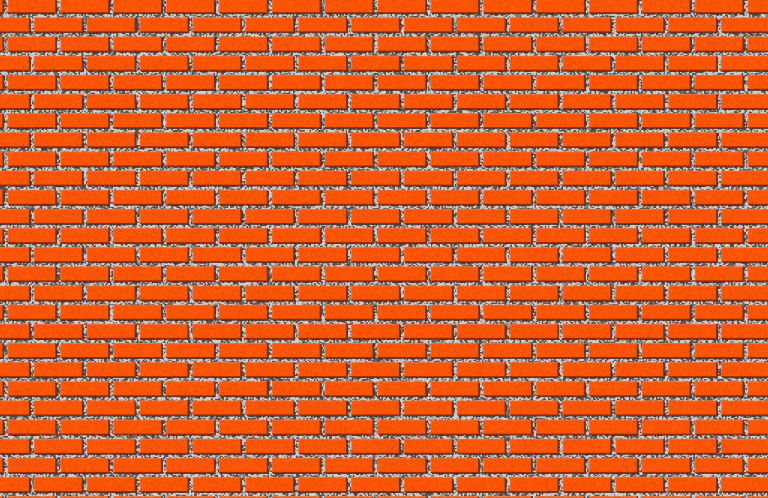
A Shadertoy shader for this texture:

```glsl
// Running-bond wall of bright orange bricks with grey, finely speckled mortar.
// Each brick is a box distance in row-height units; a shifted copy casts a
// shadow down and right, and value noise grains the edges and the surfaces.

#define COLUMNS 14.53
#define ROWS 26.0
#define JOINT_ORIGIN vec2(0.605, 0.20)
#define JOINT_WIDTH 0.215
#define CORNER_RADIUS 0.03
#define SHADOW_OFFSET vec2(0.06, -0.06)
#define BEVEL_WIDTH 0.07
#define GRAIN_DENSITY 332.0
#define EDGE_WEAR 0.05

const vec3 BRICK_COLOR = vec3(0.98, 0.33, 0.03);
const vec3 BRICK_SHADE = vec3(0.52, 0.14, 0.02);
const vec3 BRICK_LIGHT = vec3(0.88, 0.46, 0.28);
const vec3 MORTAR_LIGHT = vec3(0.82, 0.80, 0.79);
const vec3 MORTAR_DARK = vec3(0.36, 0.31, 0.29);
const vec3 SHADOW_COLOR = vec3(0.29, 0.16, 0.11);

float hash(vec2 p) {
    vec3 q = fract(p.xyx * vec3(0.1031, 0.1030, 0.0973));
    q += dot(q, q.yzx + 33.33);
    return fract((q.x + q.y) * q.z);
}

float valueNoise(vec2 p) {
    vec2 cell = floor(p);
    vec2 f = fract(p);
    f = f * f * (3.0 - 2.0 * f);
    float low = mix(hash(cell), hash(cell + vec2(1.0, 0.0)), f.x);
    float high = mix(hash(cell + vec2(0.0, 1.0)), hash(cell + 1.0), f.x);
    return mix(low, high, f.y);
}

float roundedBox(vec2 p, vec2 halfSize, float radius) {
    vec2 q = abs(p) - halfSize + radius;
    return length(max(q, 0.0)) + min(max(q.x, q.y), 0.0) - radius;
}

void mainImage(out vec4 fragColor, in vec2 fragCoord) {
    vec2 uv = fragCoord / iResolution.xy;
    float pixel = ROWS / iResolution.y;

    // Brick grid: every other row moves by half a brick
    vec2 grid = uv * vec2(COLUMNS, ROWS) - JOINT_ORIGIN;
    grid.x += 0.5 * mod(floor(grid.y), 2.0);
    float brickLength = iResolution.x / iResolution.y * ROWS / COLUMNS;
    vec2 local = (fract(grid) - 0.5) * vec2(brickLength, 1.0);
    vec2 halfSize = 0.5 * (vec2(brickLength, 1.0) - JOINT_WIDTH);

    // Fine grain shared by the mortar and the brick faces
    float grain = valueNoise(fragCoord / iResolution.y * GRAIN_DENSITY + 0.2);
    float roughness = (grain - 0.5) * EDGE_WEAR;

    // Mortar: grey speckle, darkened next to the bricks
    vec3 color = mix(MORTAR_DARK, MORTAR_LIGHT, smoothstep(0.15, 0.75, grain));
    float shadowDist = roundedBox(local - SHADOW_OFFSET, halfSize, CORNER_RADIUS);
    float shadow = 1.0 - smoothstep(-0.5 * pixel, 0.5 * pixel, shadowDist + roughness);
    color = mix(color, SHADOW_COLOR, 0.85 * shadow);

    // Brick face: faint grain, lit upper left and shaded lower right bevels
    vec3 face = BRICK_COLOR * (1.0 + 0.12 * (grain - 0.5));
    vec2 toLowerRight = halfSize - local * vec2(1.0, -1.0);
    vec2 toUpperLeft = halfSize + local * vec2(1.0, -1.0);
    float shade = 1.0 - smoothstep(0.3 * BEVEL_WIDTH, 1.3 * BEVEL_WIDTH,
                                   min(toLowerRight.x, toLowerRight.y));
    float light = 1.0 - smoothstep(0.3 * BEVEL_WIDTH, 1.2 * BEVEL_WIDTH,
                                   min(toUpperLeft.x, toUpperLeft.y));
    face = mix(face, BRICK_LIGHT, 0.8 * light);
    face = mix(face, BRICK_SHADE, 0.85 * shade);

    // Lay the brick over the mortar
    float brickDist = roundedBox(local, halfSize, CORNER_RADIUS) + 0.5 * roughness;
    float brick = 1.0 - smoothstep(-0.5 * pixel, 0.5 * pixel, brickDist);
    fragColor = vec4(mix(color, face, brick), 1.0);
}
```
